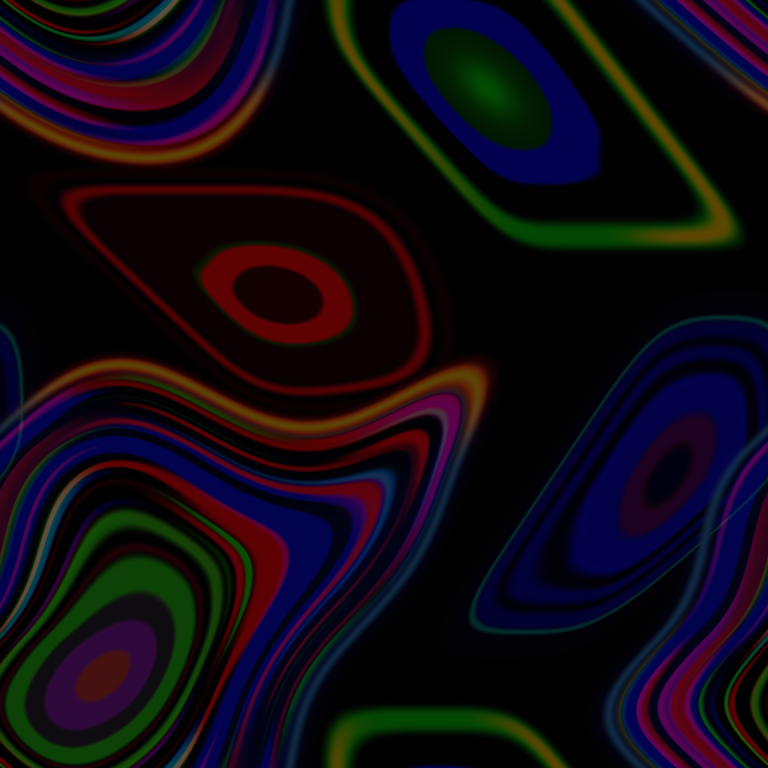
Write a three.js fragment shader that draws this background.

```glsl
varying vec2 vUv;

#define PEAK vec3(0.36, 0.30, 0.30)
#define FLOOR vec3(0.006, 0.003, 0.008)
#define STRAND_FREQ 36.0
#define STRAND_CUT 0.55
#define GREEN_CELL vec2(0.635, 0.885)
#define RED_CELL vec2(0.362, 0.616)
#define BLUE_CELL vec2(0.870, 0.381)
#define STRAND_CELL vec2(0.135, 0.120)

float hash(vec2 p) {
  return fract(sin(dot(p, vec2(127.1, 311.7))) * 43758.5453);
}

float noise(vec2 p) {
  vec2 i = floor(p), f = fract(p);
  f = f * f * (3.0 - 2.0 * f);
  return mix(mix(hash(i), hash(i + vec2(1, 0)), f.x),
             mix(hash(i + vec2(0, 1)), hash(i + vec2(1, 1)), f.x), f.y);
}

float band(float x, float lo, float hi, float soft) {
  return smoothstep(lo - soft, lo + soft, x) - smoothstep(hi - soft, hi + soft, x);
}

// Offset from a cell centre on the wrapped canvas
vec2 wrapFrom(vec2 centre, vec2 reach) {
  return fract(vUv - centre + reach) - reach;
}

float side(vec2 p, vec2 n, float k) {
  return pow(max(dot(p, n), 0.0), k);
}

// Rounded five-sided contour, equal to 1 on the outline
float polygon(vec2 p, vec2 a, vec2 b, vec2 c, vec2 d, vec2 e, float k) {
  float sum = side(p, a, k) + side(p, b, k) + side(p, c, k) + side(p, d, k) + side(p, e, k);
  return pow(sum + 1e-6, 1.0 / k);
}

// Tilted ellipses in the core grow into the outline
float contour(vec2 p, float outline, float tilt, vec2 axes) {
  float c = cos(tilt), s = sin(tilt);
  float core = length(vec2(c * p.x + s * p.y, c * p.y - s * p.x) / axes);
  return mix(core, outline, smoothstep(0.25, 0.85, outline));
}

vec3 greenCell() {
  vec2 p = wrapFrom(GREEN_CELL, vec2(0.5));
  float outline = polygon(p, vec2(5.4, 4.2), vec2(0.0, -5.1), vec2(-6.7, -6.0),
                          vec2(-5.0, 0.0), vec2(0.0, 5.5), 8.0);
  float f = contour(p, outline, -0.75, vec2(0.25, 0.13));
  float sides = smoothstep(0.05, 0.16, abs(p.x + 0.5 * p.y));
  float green = 0.28 * band(f, -1.0, 0.41, 0.02) + 0.7 * exp(-f * f * 28.0)
              + 0.9 * band(f, 0.90, 1.06, 0.05);
  return vec3(sides * band(f, 0.94, 1.03, 0.04), green, band(f, 0.41, 0.64, 0.02));
}

vec3 redCell() {
  vec2 p = wrapFrom(RED_CELL, vec2(0.5));
  float outline = polygon(p, vec2(0.0, 7.3), vec2(-6.06, -6.44), vec2(0.8, -7.6),
                          vec2(5.1, 0.0), vec2(4.2, 4.2), 5.0);
  float f = contour(p, outline, -0.25, vec2(0.20, 0.12));
  float red = band(f, 0.30, 0.50, 0.025) + 0.2 * band(f, -1.0, 0.30, 0.03)
            + 0.85 * band(f, 0.96, 1.04, 0.04) + 0.1 * band(f, 0.45, 0.95, 0.1)
            + 0.12 * band(f, 1.12, 1.20, 0.05);
  return vec3(red, 0.25 * band(f, 0.50, 0.54, 0.02), 0.0);
}

vec3 blueCell() {
  vec2 p = wrapFrom(BLUE_CELL, vec2(0.5));
  float outline = polygon(p, vec2(0.0, 4.85), vec2(-6.7, 4.5), vec2(0.0, -4.9),
                          vec2(7.0, -8.0), vec2(6.3, 0.0), 6.0);
  float f = contour(p, outline, 0.98, vec2(0.27, 0.12));
  float blue = 0.2 * band(f, -1.0, 0.2, 0.04) + 0.4 * band(f, 0.2, 0.36, 0.03)
             + 0.9 * band(f, 0.36, 0.63, 0.04) + 0.6 * band(f, 0.73, 0.82, 0.03)
             + 0.5 * band(f, 0.88, 0.98, 0.03) + 0.1 * band(f, 0.6, 1.1, 0.1);
  float rim = band(f, 0.985, 1.015, 0.015);
  return vec3(0.3 * band(f, 0.17, 0.35, 0.04), 0.55 * rim, blue + 0.4 * rim);
}

vec3 strandCell() {
  vec2 p = wrapFrom(STRAND_CELL, vec2(0.38, 0.42));
  // Sag the upper edge between two horns and pinch the right flank
  float sag = (p.x - 0.265) / 0.2, pinch = (p.y + 0.02) / 0.15;
  p.x += 0.07 * exp(-pinch * pinch) * smoothstep(0.0, 0.3, p.x);
  p.y -= 0.13 * (1.0 - exp(-sag * sag)) * smoothstep(0.05, 0.3, p.y);
  float outline = polygon(p, vec2(0.0, 3.1), vec2(2.86, -1.62), vec2(-3.07, 3.03),
                          vec2(-2.3, -2.6), vec2(0.0, -3.0), 7.0);
  float f = contour(p, outline, 0.7, vec2(0.48, 0.27));
  float caps = smoothstep(0.55, 0.9, abs(p.y) * 3.05);

  // Independent strands per channel drift slowly along the contours
  vec3 strands;
  for (int i = 0; i < 3; i++) {
    float seed = 17.0 * float(i);
    strands[i] = noise(vec2(f * STRAND_FREQ + seed, seed + dot(p, vec2(3.0, 2.2))));
  }
  strands += vec3(0.08 * caps, -0.08, 0.10 * (1.0 - caps));
  strands = smoothstep(STRAND_CUT, STRAND_CUT + 0.3, strands) * band(f, 0.42, 0.96, 0.03);

  vec3 core = vec3(0.75, 0.22, 0.2) * band(f, -1.0, 0.09, 0.012)
            + vec3(0.5, 0.1, 0.75) * band(f, 0.09, 0.19, 0.012)
            + vec3(0.15, 0.15, 0.2) * band(f, 0.19, 0.26, 0.015)
            + vec3(0.12, 0.85, 0.05) * band(f, 0.26, 0.335, 0.012)
            + vec3(0.35, 0.0, 0.05) * band(f, 0.345, 0.36, 0.01)
            + vec3(0.15, 0.8, 0.05) * band(f, 0.39, 0.425, 0.012);
  vec3 rim = mix(vec3(0.15, 0.5, 0.6), vec3(1.0, 0.9, 0.05), caps) * band(f, 0.985, 1.02, 0.02)
           + vec3(0.6, 0.0, 0.0) * caps * band(f, 0.95, 1.04, 0.03);
  vec3 glow = vec3(0.0, 0.03, 0.25) * (1.0 - caps) * band(f, 0.6, 1.05, 0.05);
  return core + strands + rim + glow;
}

void main() {
  vec3 light = max(max(greenCell(), redCell()), max(blueCell(), strandCell()));
  gl_FragColor = vec4(FLOOR + PEAK * min(light, 1.0), 1.0);
}
```
